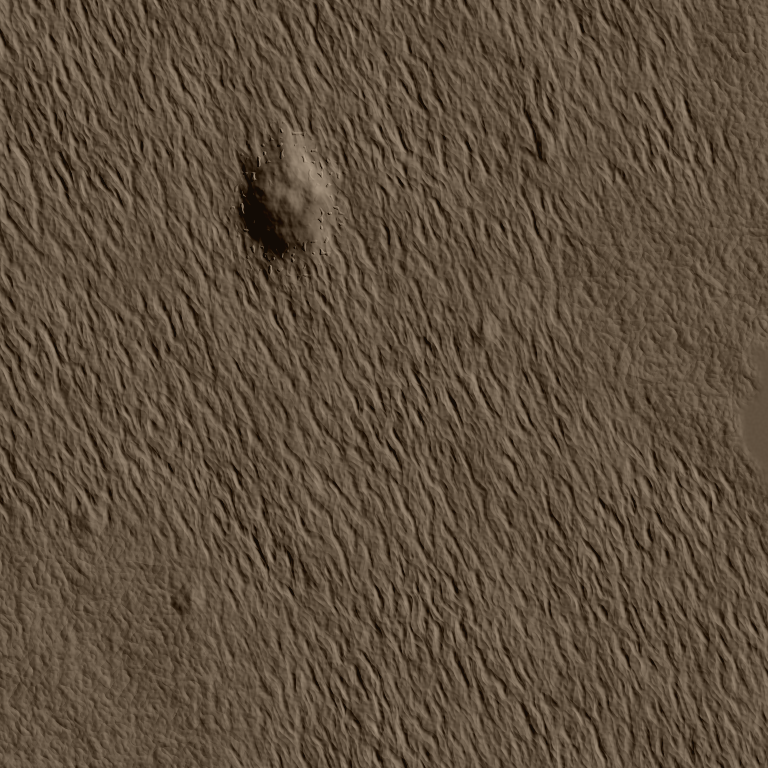
This texture is drawn by a Shadertoy shader. Its source:

```glsl
float hash(vec2 p) {
    vec3 q = fract(p.xyx * vec3(0.1031, 0.1030, 0.0973));
    q += dot(q, q.yzx + 33.33);
    return fract((q.x + q.y) * q.z);
}

float cornerSlope(vec2 cell, vec2 offset) {
    float angle = 6.2832 * hash(cell);
    return dot(vec2(cos(angle), sin(angle)), offset);
}

// Gradient noise, roughly -0.7 to 0.7
float noise(vec2 p) {
    p += 100.0;
    vec2 i = floor(p), f = fract(p);
    vec2 u = f * f * f * (f * (f * 6.0 - 15.0) + 10.0);
    vec2 e = vec2(1, 0);
    return mix(mix(cornerSlope(i, f), cornerSlope(i + e.xy, f - e.xy), u.x),
               mix(cornerSlope(i + e.yx, f - e.yx), cornerSlope(i + 1.0, f - 1.0), u.x), u.y);
}

// Smoother ground: a wedge on the right and two corners
float calmGround(vec2 p) {
    float x = p.x - 0.625;
    float wedge = min(0.66 + 0.36 * x - p.y, p.y - 0.66 + x);
    float corner = 0.24 - length((p - vec2(0.08, 0.1)) * vec2(0.9, 1.0));
    float top = 0.13 - length(p - vec2(1.02, 0.92));
    float edge = max(wedge, max(corner, top)) + 0.07 * noise(p * 9.0);
    return smoothstep(-0.04, 0.07, edge);
}

float hillRadius(vec2 p) {
    return length((p - vec2(0.373, 0.735)) / vec2(0.062, 0.09)) + 0.25 * noise(p * 28.0);
}

float terrain(vec2 p) {
    float calm = calmGround(p);
    float r = hillRadius(p);
    float hill = smoothstep(1.2, 0.6, r);
    float plain = smoothstep(0.75, 1.2, length((p - vec2(1.03, 0.45)) / vec2(0.065, 0.11))
                + 0.5 * noise(p * 22.0));

    // Wind ridges, stretched along a steep diagonal
    vec2 w = p + 0.007 * vec2(noise(p * 5.0), noise(p * 5.0 + 31.0))
               + 0.003 * vec2(noise(p * 34.0 + 7.0), noise(p * 34.0 + 53.0));
    vec2 q = vec2(dot(w, vec2(0.93, 0.37)), dot(w, vec2(-0.37, 0.93)));
    float ridge = noise(q * vec2(92, 34));
    float strength = 1.0 + 0.5 * noise(p * 7.0 + 17.0);
    float ridges = 0.0026 * (ridge - 0.6 * abs(ridge))
                 + 0.0012 * noise(q * vec2(44, 15) + 40.0)
                 - 0.0012 * abs(noise(q * vec2(125, 52) + 11.0))
                 + 0.0005 * noise(w * 150.0 + 23.0);
    float h = ridges * strength * mix(1.0, 0.3, calm) * (1.0 - 0.75 * hill);

    // Pebbled cells and curved terraces of the calm ground
    float cells = abs(noise(w * 50.0)) + 0.5 * abs(noise(w * 90.0 + 9.0));
    float terraces = abs(noise(vec2(w.x * 7.0, w.y * 17.0 - 3.0 * w.x) + 0.5 * noise(p * 14.0)));
    h += calm * (0.0022 * cells - 0.004 * terraces);
    h += 0.005 * noise(p * 9.0 + 5.0) + 0.0003 * noise(p * 200.0);
    h *= plain;

    // Isolated hill, with boulders around its foot
    float foot = exp(-pow((r - 0.85) / 0.28, 2.0));
    h += 0.023 * smoothstep(1.2, 0.15, r);
    h += 0.0016 * foot * smoothstep(0.22, 0.5, noise(p * 135.0));
    h += hill * (0.0035 * noise(p * 42.0) + 0.0012 * noise(p * 100.0));

    // Small knolls with dark flanks
    vec2 knolls[4] = vec2[4](vec2(0.25, 0.22), vec2(0.115, 0.325),
                             vec2(0.71, 0.81), vec2(0.63, 0.57));
    for (int i = 0; i < 4; i++) {
        vec2 d = (p - knolls[i]) / vec2(0.013, 0.018);
        h += 0.005 * exp(-dot(d, d) * (1.0 + noise(p * 50.0)));
    }
    return h;
}

void mainImage(out vec4 fragColor, in vec2 fragCoord) {
    vec2 p = fragCoord / iResolution.xy;

    // Low sunlight from the upper right
    vec2 sunStep = 0.0013 * vec2(0.88, 0.47);
    float shade = 0.52 * (terrain(p - 0.5 * sunStep) - terrain(p + 0.5 * sunStep)) / 0.0013;
    shade /= 1.0 + 2.0 * max(shade, 0.0);

    // Darker rock on the lower face of the hill
    shade -= 0.13 * smoothstep(1.0, 0.6, hillRadius(p))
           * smoothstep(0.76, 0.72, p.y + 0.03 * noise(p * 30.0));

    // Dusty brown with a little grain
    shade += 0.02 * noise(p * 240.0);
    vec3 dust = vec3(0.375, 0.314, 0.247) + shade * vec3(1.0, 0.97, 0.92);
    fragColor = vec4(max(dust, vec3(0.07, 0.045, 0.02)), 1.0);
}
```
